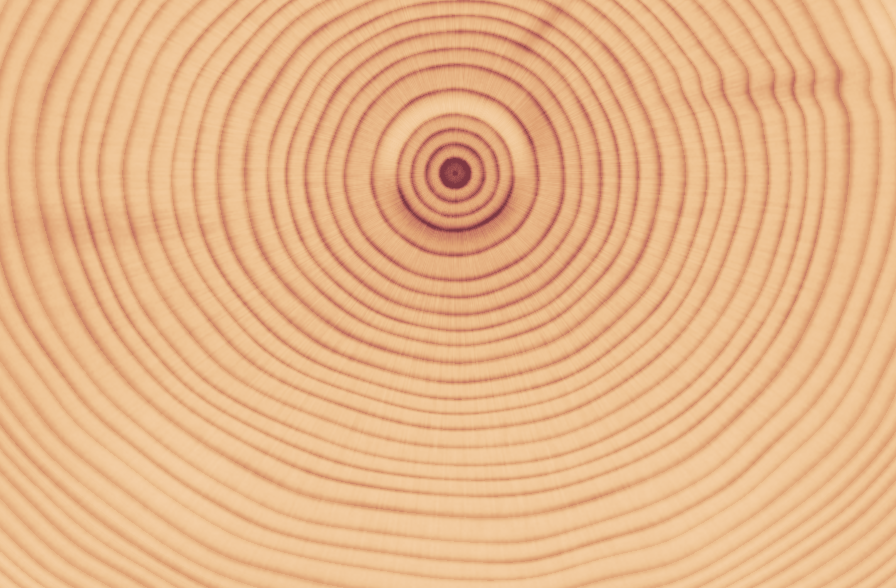
A WebGL 2 fragment shader for this texture:

```glsl
#version 300 es
precision highp float;
// Cut end of a softwood log: growth rings around an off-centre dark pith.
// A warped radius becomes a ring count; its fraction shades each year's wood,
// then stains and radial fibres adjust a tone that a colour ramp turns to wood.
uniform vec2 u_resolution;
out vec4 outColor;

#define PITH vec2(0.508, 0.7055)
#define STRETCH_LEFT 0.20
#define STRETCH_RIGHT 0.15
#define WOBBLE 0.011
#define LINE_WIDTH 0.0036
#define LINE_TONE 0.33
#define FIBRE_TONE 0.085
#define BASE_TONE 0.19

float hash(vec2 p) {
    vec3 q = fract(vec3(p.xyx) * 0.1031);
    q += dot(q, q.yzx + 33.33);
    return fract((q.x + q.y) * q.z);
}

float noise(vec2 p) {
    vec2 cell = floor(p), f = fract(p);
    f = f * f * (3.0 - 2.0 * f);
    float low = mix(hash(cell), hash(cell + vec2(1, 0)), f.x);
    float high = mix(hash(cell + vec2(0, 1)), hash(cell + vec2(1, 1)), f.x);
    return mix(low, high, f.y);
}

float blob(vec2 p, vec2 centre, vec2 size) {
    vec2 d = (p - centre) / size;
    return exp(-dot(d, d));
}

float bell(float x) { return exp(-x * x); }

// Ring count at radius r; each span of growth has its own ring spacing.
float ringCount(float r) {
    return (min(r, 0.099) - 0.025) / 0.0247
         + clamp(r - 0.099, 0.0, 0.085) / 0.0425
         + clamp(r - 0.184, 0.0, 0.348) / 0.0283
         + clamp(r - 0.532, 0.0, 0.19) / 0.0345
         + max(r - 0.722, 0.0) / 0.027;
}

// Radius of the growth front: wide ellipses outside, near circles inside.
float growthRadius(vec2 p, float angle) {
    float r = length(p);
    float side = smoothstep(-0.1, 0.1, p.x);
    float stretch = mix(STRETCH_LEFT, STRETCH_RIGHT, side);
    p.x /= 1.0 + stretch * smoothstep(0.1, 0.6, r);
    float wave = sin(3.0 * angle + 1.0 + 4.0 * r)
               + 0.6 * sin(5.0 * angle - 7.0 * r)
               + 0.35 * sin(11.0 * angle + 15.0 * r);
    float bumps = noise(p * 9.0 + 20.0) - 0.5;
    float kink = blob(p, vec2(0.52, 0.15), vec2(0.18, 0.05));
    return length(p) * (1.0 + WOBBLE * (0.7 * wave + 1.2 * bumps))
         + 0.007 * kink * sin(p.y * 60.0);
}

vec3 woodColor(float tone) {
    vec3 cream = vec3(0.96, 0.82, 0.665);
    vec3 honey = vec3(0.93, 0.76, 0.57);
    vec3 amber = vec3(0.87, 0.63, 0.45);
    vec3 rust  = vec3(0.75, 0.42, 0.37);
    vec3 bark  = vec3(0.50, 0.22, 0.26);
    float t = clamp(tone, 0.0, 1.0) * 4.0;
    vec3 color = mix(cream, honey, min(t, 1.0));
    color = mix(color, amber, clamp(t - 1.0, 0.0, 1.0));
    color = mix(color, rust, clamp(t - 2.0, 0.0, 1.0));
    return mix(color, bark, clamp(t - 3.0, 0.0, 1.0));
}

void main() {
    vec2 p = (gl_FragCoord.xy - PITH * u_resolution) / u_resolution.y;
    float angle = atan(p.x, -p.y);
    float dist = length(p);
    float r = growthRadius(p, angle);
    float up = p.y / max(dist, 0.001);

    // Rings: crisp outer edge, soft inner edge, each year a little different
    float count = ringCount(r) + 0.12 * sin(r * 47.0) * smoothstep(0.2, 0.3, r);
    float slope = (ringCount(r + 0.002) - ringCount(r - 0.002)) / 0.004;
    float year = fract(count);
    float vary = hash(vec2(floor(count + 0.5), 7.0));
    float blur = smoothstep(0.45, 0.85, dist);
    float width = max(LINE_WIDTH * (0.8 + 0.4 * vary + 0.6 * blur), 0.7 / u_resolution.y);
    float line = max(bell(year / slope / width), bell((1.0 - year) / slope / (1.7 * width)));
    line *= (0.75 + 0.4 * vary) * (1.0 - 0.3 * blur);
    line *= 0.8 + 0.4 * noise(vec2(angle * 5.0, floor(count + 0.5) * 3.0));
    float tone = BASE_TONE + LINE_TONE * line + 0.09 * year * year;

    // Broad shading: amber heartwood, paler wood towards the bottom
    tone += 0.17 * smoothstep(0.40, 0.06, dist);
    tone -= 0.10 * smoothstep(-0.15, -0.6, p.y);
    tone += 0.09 * (noise(p * 4.0 + 3.0) - 0.5);

    // Dark crescent below the pith, pale crescent above it
    tone += 0.30 * bell((dist - 0.104) / 0.019) * smoothstep(0.15, -0.65, up);
    tone -= 0.26 * bell((dist - 0.115) / 0.016) * smoothstep(-0.2, 0.5, up);
    tone += 0.12 * blob(p, vec2(0.135, 0.075), vec2(0.03, 0.06));

    // Stains, the short knot streak and a bleached corner
    tone += 0.13 * blob(p, vec2(-0.60, -0.09), vec2(0.22, 0.035));
    tone += 0.13 * blob(p, vec2(0.56, 0.146 + 0.12 * (p.x - 0.56)), vec2(0.17, 0.028));
    vec2 streak = mat2(0.7, -0.71, 0.71, 0.7) * (p - vec2(0.15, 0.25));
    tone += 0.20 * blob(streak, vec2(0), vec2(0.07, 0.016));
    tone -= 0.14 * blob(p, vec2(0.73, 0.25), vec2(0.06, 0.07));

    // Fibres radiate from the pith, with a fine grain over them
    float fibre = noise(vec2(angle * 130.0, dist * 28.0)) - 0.5;
    fibre += 0.6 * (noise(vec2(angle * 55.0, dist * 60.0) + 40.0) - 0.5);
    float grain = noise(p * 240.0 + 300.0) - 0.5;
    tone += FIBRE_TONE * (fibre * (1.0 - 0.6 * blur) + 0.5 * grain);

    // Pith
    tone += 0.42 * smoothstep(0.034, 0.016, dist) + 0.10 * smoothstep(0.085, 0.03, dist);
    outColor = vec4(woodColor(tone), 1.0);
}
```
